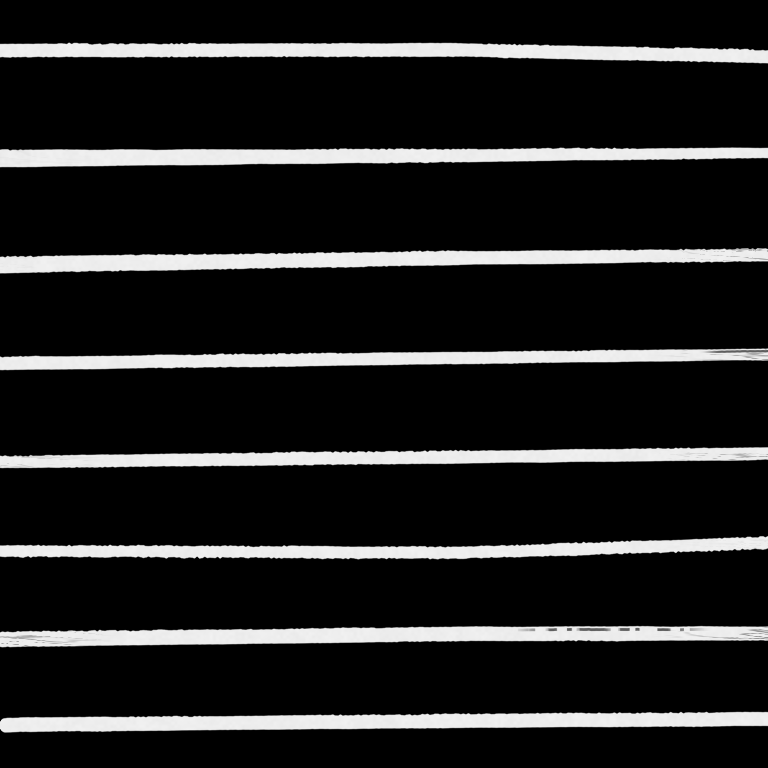
A WebGL 1 fragment shader for this pattern:

```glsl
precision highp float;
// Eight hand-painted off-white stripes across black, slightly tilted and bent.
// Each stripe is a two-segment centre line with a tapering width; value noise
// adds rough edges, paper grain and dry-brush streaks near the ends.

uniform vec2 u_resolution;

const float STRIPES = 8.0;
const float MIL = 0.001;            // lengths below are thousandths of the canvas
const float FIRST_Y = 65.1;         // first stripe, measured down from the top
const float PITCH = 139.0;          // spacing at the top
const float PITCH_SHRINK = 2.2;     // spacing tightens toward the bottom
const float KINK_X = 0.6;           // where every stripe may bend
const float EDGE_SOFTNESS = 0.0011;
const float EDGE_ROUGHNESS = 0.0024;
const float GRAIN = 0.035;
const float END_RADIUS = 0.007;     // rounded start of the last stripe
const vec3 INK = vec3(0.0);
const vec3 PAINT = vec3(0.93);

// Per-stripe hand variation: A holds stripes 0-3, B holds stripes 4-7.
const vec4 SHIFT_A = vec4(0.0, 0.6, 1.6, 3.8);
const vec4 SHIFT_B = vec4(9.2, 14.7, 5.6, 8.5);
const vec4 LEFT_DROP_A = vec4(0.6, 3.9, 9.1, 7.2);
const vec4 LEFT_DROP_B = vec4(6.5, -2.3, 7.2, 5.2);
const vec4 RIGHT_DROP_A = vec4(8.5, -3.3, -3.9, -4.6);
const vec4 RIGHT_DROP_B = vec4(-4.6, -12.8, -0.7, -2.6);
const vec4 LEFT_WIDTH_A = vec4(17.5, 22.5, 21.5, 17.5);
const vec4 LEFT_WIDTH_B = vec4(16.2, 15.0, 19.5, 18.7);
const vec4 RIGHT_WIDTH_A = vec4(17.5, 13.5, 16.0, 15.0);
const vec4 RIGHT_WIDTH_B = vec4(16.8, 16.0, 18.5, 18.2);
const vec4 LEFT_DRY_A = vec4(0.0, 0.05, 0.05, 0.0);
const vec4 LEFT_DRY_B = vec4(0.3, 0.0, 0.8, 0.0);
const vec4 RIGHT_DRY_A = vec4(0.0, 0.0, 0.7, 0.8);
const vec4 RIGHT_DRY_B = vec4(0.8, 0.1, 1.0, 0.0);

float pick(vec4 a, vec4 b, float i) {
  vec4 chosen = step(abs(vec4(0.0, 1.0, 2.0, 3.0) - mod(i, 4.0)), vec4(0.5));
  return dot(chosen, i < 3.5 ? a : b);
}

float isStripe(float i, float n) {
  return step(abs(i - n), 0.5);
}

float hash(vec2 p) {
  vec3 q = fract(p.xyx * 0.1031);
  q += dot(q, q.yzx + 33.33);
  return fract((q.x + q.y) * q.z);
}

float noise(vec2 p) {
  vec2 c = floor(p), f = fract(p);
  f = f * f * (3.0 - 2.0 * f);
  return mix(mix(hash(c), hash(c + vec2(1.0, 0.0)), f.x),
             mix(hash(c + vec2(0.0, 1.0)), hash(c + 1.0), f.x), f.y);
}

// Signed edge wobble that appears only in patches along the stroke.
float roughEdge(float x, float seed, float extra) {
  float patches = smoothstep(0.4, 0.8, noise(vec2(x * 9.0, seed)));
  float fine = noise(vec2(x * 300.0, seed + 40.0)) - 0.5;
  float slow = noise(vec2(x * 24.0, seed + 80.0)) - 0.5;
  return EDGE_ROUGHNESS * (fine * (0.15 + 0.6 * patches + extra) + 0.4 * slow);
}

// Darkening inside a stroke; v runs from 0 at its top to 1 at its bottom.
float dryBrush(float x, float v, float i) {
  float left = pick(LEFT_DRY_A, LEFT_DRY_B, i) * (1.0 - smoothstep(0.03, 0.16, x));
  float right = pick(RIGHT_DRY_A, RIGHT_DRY_B, i) * smoothstep(0.84, 1.0, x);
  float n = noise(vec2(x * 14.0 + i * 7.0, v * 6.0 - x * 22.0 + i * 19.0));
  float streaks = 1.0 - smoothstep(0.0, 0.12, abs(n - 0.5));
  // Broken scratch on the seventh stripe, thin split on the fourth.
  float scratchSpan = smoothstep(0.66, 0.72, x) * (1.0 - smoothstep(0.87, 0.93, x));
  float dashes = smoothstep(0.45, 0.65, noise(vec2(x * 170.0, 5.0)));
  float scratch = isStripe(i, 6.0) * scratchSpan * dashes
                + isStripe(i, 3.0) * smoothstep(0.91, 0.94, x);
  scratch *= 1.0 - smoothstep(0.05, 0.14, abs(v - 0.22));
  return clamp(0.38 * streaks * (left + right) + 0.6 * scratch, 0.0, 0.8);
}

void main() {
  vec2 p = gl_FragCoord.xy / u_resolution;
  float x = p.x, y = 1.0 - p.y;
  float soft = max(EDGE_SOFTNESS, 0.7 / u_resolution.y);
  float grain = noise(p * 240.0) * 0.6 + noise(p * 65.0) * 0.4 - 0.5;
  vec3 color = INK;

  for (float i = 0.0; i < STRIPES; i += 1.0) {
    // Centre line and width
    float center = FIRST_Y + i * (PITCH - PITCH_SHRINK * i) + pick(SHIFT_A, SHIFT_B, i);
    center += pick(LEFT_DROP_A, LEFT_DROP_B, i) * max(KINK_X - x, 0.0) / KINK_X;
    center += pick(RIGHT_DROP_A, RIGHT_DROP_B, i) * max(x - KINK_X, 0.0) / (1.0 - KINK_X);
    float width = mix(pick(LEFT_WIDTH_A, LEFT_WIDTH_B, i),
                      pick(RIGHT_WIDTH_A, RIGHT_WIDTH_B, i), x);
    float top = (center - 0.5 * width) * MIL + roughEdge(x, i * 3.0, 0.0);
    float bottom = (center + 0.5 * width) * MIL
                 + roughEdge(x, i * 3.0 + 1.5, 0.7 * isStripe(i, 5.0));

    // Coverage, with the last stripe rounded off at the left
    float inside = min(y - top, bottom - y);
    float corner = max(END_RADIUS - x, 0.0);
    float inset = END_RADIUS - sqrt(max(END_RADIUS * END_RADIUS - corner * corner, 0.0));
    inside -= inset * isStripe(i, STRIPES - 1.0);
    float cover = smoothstep(-soft, soft, inside);

    // Paint with grain and wear
    float v = (y - top) / (bottom - top);
    vec3 paint = (PAINT + GRAIN * grain) * (1.0 - dryBrush(x, v, i));
    color = mix(color, paint, cover);
  }
  gl_FragColor = vec4(color, 1.0);
}
```
